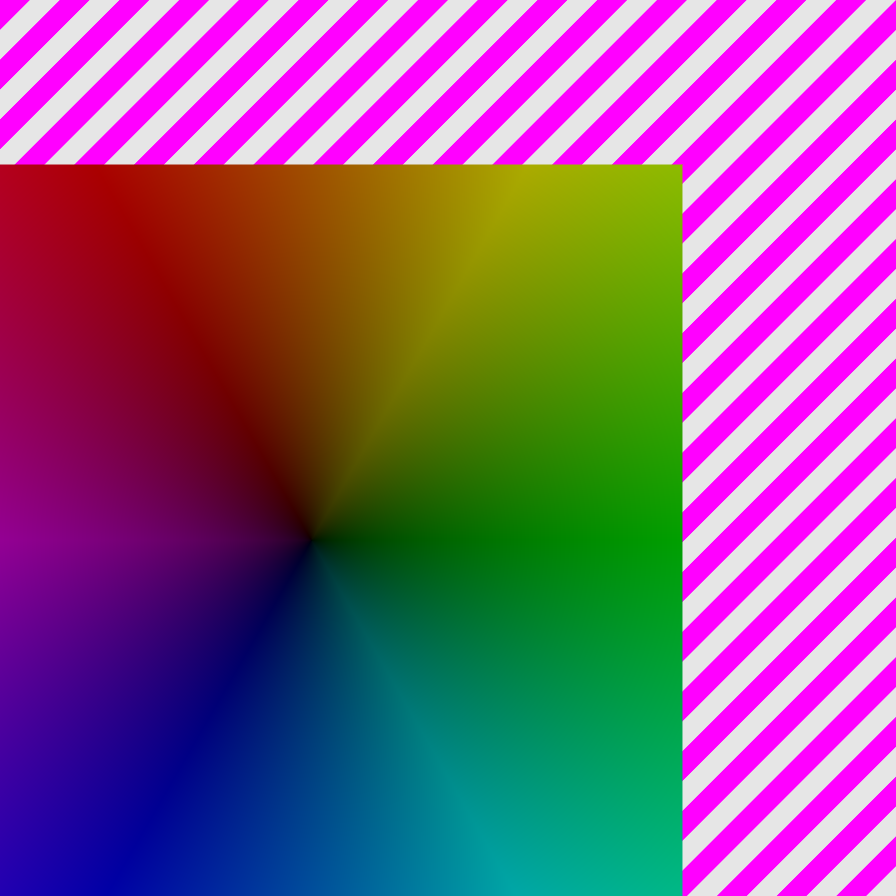
Give the GLSL for this background, as a Shadertoy shader.

```glsl
// A hue wheel that darkens toward its hub fills a panel at the lower left;
// diagonal magenta and pale grey stripes fill the rest of the canvas.
// The wheel comes from polar coordinates, the stripes from a repeated distance.

const float PI = 3.14159265;

// Fully saturated colour; one turn of hue spans six units.
vec3 hueColor(float hue) {
    return clamp(abs(mod(hue + vec3(0.0, 4.0, 2.0), 6.0) - 3.0) - 1.0, 0.0, 1.0);
}

// Diagonal bands, fifteen to each canvas width.
vec3 stripes(vec2 uv, float pixel) {
    float phase = 15.0 * (uv.x + 1.0 - uv.y);
    float fromCenter = abs(fract(phase + 0.25) - 0.5);
    float soft = 15.0 * 0.7 * pixel;
    float gap = smoothstep(0.25 - soft, 0.25 + soft, fromCenter);
    return mix(vec3(1.0, 0.0, 1.0), vec3(0.9), gap);
}

// Angle sets the hue, distance from the hub sets the brightness.
vec3 hueWheel(vec2 uv) {
    vec2 p = uv - vec2(0.3477, 0.397);
    float hue = 2.0 - atan(p.y, p.x) * 3.0 / PI;
    return hueColor(hue) * 0.93 * pow(length(p), 0.45);
}

void mainImage(out vec4 fragColor, in vec2 fragCoord) {
    float pixel = 1.0 / iResolution.y;
    vec2 uv = fragCoord * pixel;

    // Signed distance to the panel's right and top edges.
    vec2 beyond = uv - vec2(0.7617, 0.8164);
    float panelDist = max(beyond.x, beyond.y);
    float panel = 1.0 - smoothstep(-0.5 * pixel, 0.5 * pixel, panelDist);

    fragColor = vec4(mix(stripes(uv, pixel), hueWheel(uv), panel), 1.0);
}
```
